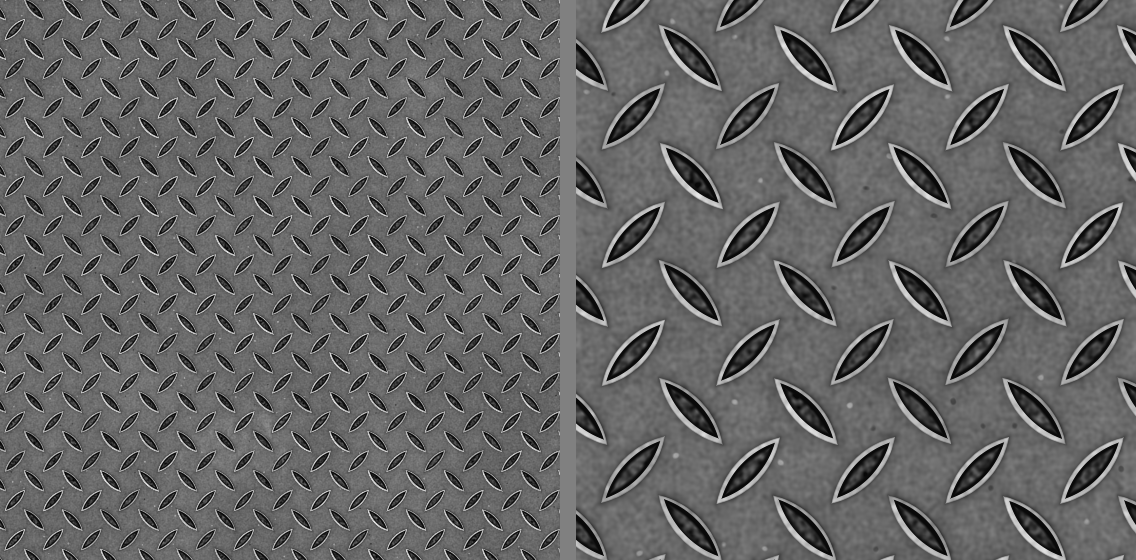
Left: the whole. Right: its middle third, enlarged.
Give the GLSL for this texture, as a Shadertoy shader.

```glsl
// Steel tread plate: two interleaved grids of pointed oval studs, leaning left and
// right in turn. Each stud is a dark pit in a lit rim, made from lens distances;
// gradient noise adds grain, stains and specks to the flat grey metal.

vec2 hash2(vec2 p) {
    vec3 q = fract(p.xyx * vec3(0.1031, 0.1030, 0.0973));
    q += dot(q, q.yzx + 33.33);
    return fract((q.xx + q.yz) * q.zy);
}

float corner(vec2 cell, vec2 offset) {
    return dot(hash2(cell) * 2.0 - 1.0, offset);
}

// Gradient noise, roughly -0.6 to 0.6
float noise(vec2 p) {
    vec2 i = floor(p), f = p - i, u = f * f * (3.0 - 2.0 * f), e = vec2(1.0, 0.0);
    return mix(mix(corner(i, f), corner(i + e, f - e), u.x),
               mix(corner(i + e.yx, f - e.yx), corner(i + 1.0, f - 1.0), u.x), u.y);
}

float fbm(vec2 p) {
    float sum = 0.0, amp = 1.0;
    for (int i = 0; i < 4; i++) {
        sum += amp * noise(p);
        p = mat2(1.6, 1.2, -1.2, 1.6) * p + 7.3;
        amp *= 0.55;
    }
    return sum;
}

// Signed distance to a lens of the given half width and half length along y
float lens(vec2 p, float halfWidth, float halfLength) {
    float radius = (halfLength * halfLength + halfWidth * halfWidth) / (2.0 * halfWidth);
    float shift = radius - halfWidth;
    p = abs(p);
    return (p.y - halfLength) * shift > p.x * halfLength
        ? length(p - vec2(0.0, halfLength))
        : length(p + vec2(shift, 0.0)) - radius;
}

// Flat metal: slow shading, pale stains, fine grain and small specks
float plate(vec2 uv) {
    float grey = 0.428 + 0.05 * fbm(uv * 5.0) + 0.045 * noise(uv * 70.0)
               + 0.07 * noise(uv * 190.0) + 0.09 * noise(uv * 317.0 + 5.3);
    float stain = smoothstep(0.25, 0.8, fbm(uv * 4.0 + 3.7));
    stain += 1.2 * exp(-dot(uv - vec2(0.75, 0.86), uv - vec2(0.75, 0.86)) * 700.0);
    grey += stain * (0.035 + 0.18 * max(fbm(uv * 45.0), 0.0));

    vec2 cell = floor(uv * 60.0), rnd = hash2(cell + 91.0);
    vec2 toSpeck = uv * 60.0 - cell - 0.2 - 0.6 * rnd;
    float kind = hash2(cell + 17.0).x;
    float speck = smoothstep(0.14, 0.03, length(toSpeck) + 0.1 * noise(uv * 250.0));
    return grey + speck * (0.2 * step(0.93, kind) - 0.14 * step(kind, 0.04));
}

void mainImage(out vec4 fragColor, in vec2 fragCoord) {
    vec2 uv = fragCoord / iResolution.xy;
    float px = 0.6 / iResolution.y;
    vec2 pitch = vec2(0.0682, 0.0701);
    float grey = plate(uv);
    float grain = noise(uv * 270.0) + 0.6 * noise(uv * 150.0);

    for (int k = 0; k < 2; k++) {
        // Second grid sits half a pitch over and leans the other way
        vec2 grid = (uv - vec2(0.4017, 0.6322)) / pitch + 0.5 * float(k);
        vec2 cell = floor(grid + 0.5);
        vec2 rnd = hash2(cell + 40.0 + 57.0 * float(k));
        vec2 p = (grid - cell) * pitch + (rnd - 0.5) * 0.0008;
        vec2 along = vec2(k == 0 ? -0.69 : 0.69, 0.724);
        vec2 across = vec2(along.y, -along.x);
        vec2 q = vec2(dot(p, across), dot(p, along));

        // Light comes from the lower left
        float lit = dot(across, vec2(-0.8, -0.55)) * clamp(q.x / 0.004, -1.0, 1.0);
        float outer = lens(q, 0.0083, 0.0275);
        float pit = lens(q - vec2(k == 0 ? 0.0007 : 0.0, 0.0), 0.0056, 0.0226 + 0.001 * rnd.x);

        // Soft grime around the stud, deeper on its unlit side
        float near = max(outer, 0.0);
        grey *= 1.0 - 0.13 * exp(-near / 0.004)
                    - (0.25 - 0.17 * lit) * exp(-near / 0.0011);

        // Rounded rim, brightest along its crest
        float crest = smoothstep(0.0003, -0.001, outer);
        float rim = mix(0.42, 0.7 + 0.08 * lit + 0.12 * (rnd.y - 0.5), crest) + 0.16 * grain;
        grey = mix(grey, rim, smoothstep(px, -px, outer));

        // Pit: black at the walls, rough grey on the floor
        float floorMask = smoothstep(0.0009, 0.0036, -pit - (k == 0 ? 0.25 * q.x : 0.0));
        float base = 0.035 + floorMask * (0.14 + 0.08 * rnd.x + 0.03 * float(k) + 0.32 * grain);
        grey = mix(grey, base, smoothstep(px, -px, pit));
    }
    fragColor = vec4(vec3(clamp(grey, 0.03, 0.9)), 1.0);
}
```
